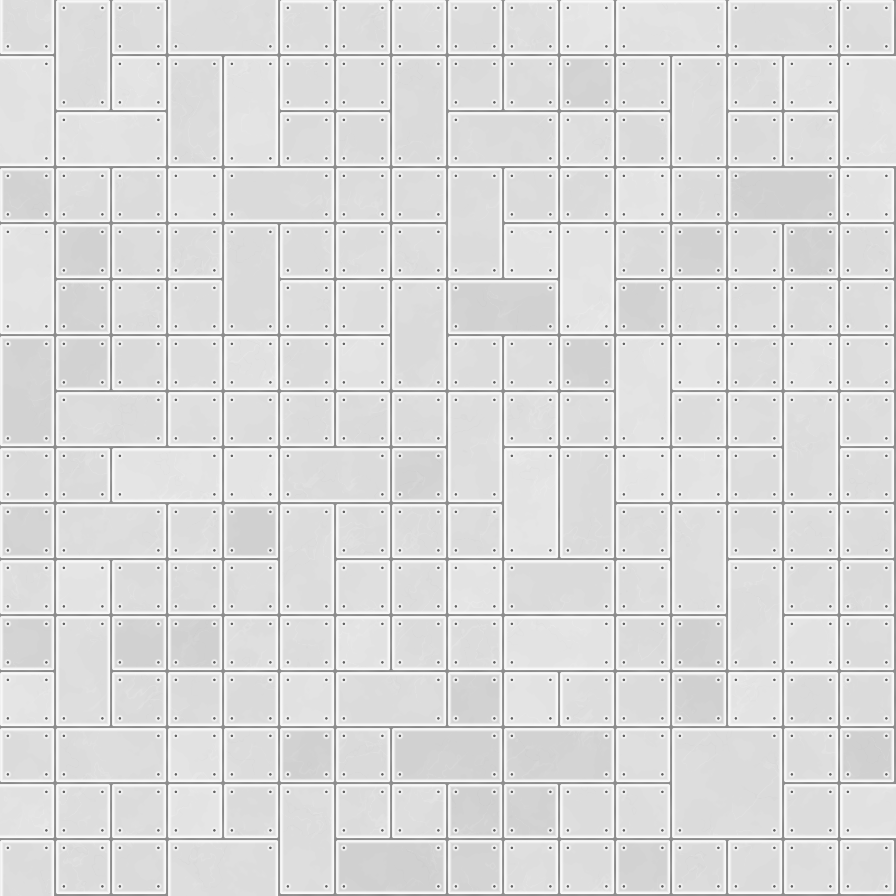
This texture is drawn by a three.js fragment shader. Its source:

```glsl
// Pale hull plating: a 16 x 16 grid whose cells merge into wide, tall or large panels.
// Each cell proposes a panel by hash; overlapping proposals are settled by priority.
// Panels get a dark seam, a white bevel, corner rivets, a random tone and faint stains.
varying vec2 vUv;

float hash(vec2 cell, float seed) {
  vec2 c = mod(cell, 16.0);
  return fract(sin(dot(c, vec2(127.1, 311.7)) + seed * 74.7) * 43758.55);
}

vec2 gradientAt(vec2 corner) {
  float angle = 6.2832 * fract(sin(dot(corner, vec2(41.3, 289.1))) * 43758.55);
  return vec2(cos(angle), sin(angle));
}

float gradientNoise(vec2 p) {
  vec2 i = floor(p), f = fract(p);
  vec2 u = f * f * f * (f * (f * 6.0 - 15.0) + 10.0);
  vec2 e = vec2(1.0, 0.0);
  float low = mix(dot(gradientAt(i), f), dot(gradientAt(i + e), f - e), u.x);
  float high = mix(dot(gradientAt(i + e.yx), f - e.yx), dot(gradientAt(i + 1.0), f - 1.0), u.x);
  return mix(low, high, u.y);
}

float fbm(vec2 p) {
  float sum = 0.0, amplitude = 0.6;
  for (int i = 0; i < 4; i++) {
    sum += amplitude * gradientNoise(p);
    p = p * 2.03 + 17.3;
    amplitude *= 0.5;
  }
  return sum;
}

// Panel size, in cells, that a cell proposes with itself at the lower left
vec2 proposedSize(vec2 cell) {
  float h = hash(cell, 1.0);
  if (h < 0.04) return vec2(2.0);
  if (h < 0.14) return vec2(2.0, 1.0);
  if (h < 0.29) return vec2(1.0, 2.0);
  return vec2(1.0);
}

// True when no overlapping proposal has a higher priority
bool winsPlace(vec2 cell, vec2 size) {
  for (int j = -1; j <= 1; j++) {
    for (int i = -1; i <= 1; i++) {
      vec2 offset = vec2(float(i), float(j));
      vec2 rival = proposedSize(cell + offset);
      bool overlaps = all(lessThan(max(offset, 0.0), min(size, offset + rival)));
      if (overlaps && rival.x * rival.y > 1.5 && hash(cell + offset, 2.0) > hash(cell, 2.0)) return false;
    }
  }
  return true;
}

void main() {
  // Seams sit slightly left of and above the cell borders
  vec2 p = vUv * 16.0 + vec2(0.0156, -0.0156);
  float soft = max(fwidth(vUv.x) * 16.0, 0.02);

  // Find the panel that covers this cell
  vec2 cell = floor(p), origin = cell, size = vec2(1.0);
  for (int j = 0; j < 2; j++) {
    for (int i = 0; i < 2; i++) {
      vec2 back = vec2(float(i), float(j));
      vec2 candidate = proposedSize(cell - back);
      if (candidate.x * candidate.y > 1.5 && all(lessThan(back, candidate)) && winsPlace(cell - back, candidate)) {
        origin = cell - back;
        size = candidate;
      }
    }
  }
  vec2 local = p - origin;
  vec2 fromCentre = abs(local - size * 0.5);

  // Panel tone: mostly mid grey, some darker and some lighter
  float pick = hash(origin, 3.0);
  float tone = 0.86 + 0.012 * (hash(origin, 4.0) - 0.5);
  tone += 0.027 * step(0.82, pick) - 0.04 * (1.0 - step(0.14, pick));

  // Faint cloudy stains with wispy contour lines
  vec2 stainPoint = local * 1.3 + 50.0 * vec2(hash(origin, 5.0), hash(origin, 6.0));
  float cloud = fbm(stainPoint);
  float wisp = 1.0 - smoothstep(0.0, 0.035, abs(fbm(stainPoint + 0.8 * cloud + 9.0)));
  float patches = smoothstep(-0.1, 0.25, gradientNoise(stainPoint * 0.8 + 31.0));
  float shade = tone + 0.008 * smoothstep(0.02, 0.08, cloud) + 0.016 * wisp * patches;
  shade -= 0.012 * (1.0 - smoothstep(0.0, 0.02, abs(cloud + 0.15))) * patches;

  // Rivets: dark dot in a pale ring, near each panel corner
  float rivet = length(fromCentre - size * 0.5 + 0.156);
  shade = mix(0.94, shade, smoothstep(0.035, 0.075, rivet));
  shade = mix(0.38, shade, smoothstep(-0.5 * soft, 0.5 * soft, rivet - 0.022));

  // White bevel and dark seam, by distance inside a rounded box
  vec2 q = fromCentre - size * 0.5 + 0.05;
  float inside = 0.05 - length(max(q, 0.0)) - min(max(q.x, q.y), 0.0);
  shade = mix(0.98, shade, smoothstep(0.031, 0.094, inside));
  float seam = 0.555 + 0.06 * gradientNoise(p * 3.0);
  shade = mix(seam, shade, smoothstep(-0.5 * soft, 0.5 * soft, inside - 0.018));

  gl_FragColor = vec4(vec3(shade), 1.0);
}
```
